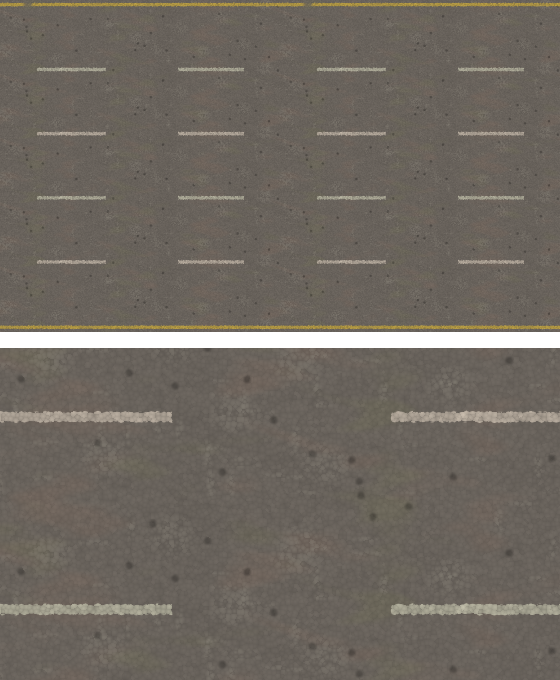
Top: the whole. Bottom: its middle third, enlarged.
A Shadertoy shader for this texture:

```glsl
// Worn asphalt road: four rows of pale lane dashes between two yellow edge lines.

const vec3 ASPHALT = vec3(0.408, 0.384, 0.358);
const vec3 WARM_STAIN = vec3(0.435, 0.385, 0.350);
const vec3 GREEN_STAIN = vec3(0.425, 0.410, 0.345);
const vec3 DUST = vec3(0.51, 0.49, 0.45);
const vec3 PALE_PAINT = vec3(0.66, 0.635, 0.575);
const vec3 YELLOW_PAINT = vec3(0.68, 0.58, 0.25);

// Lengths are in units of one horizontal repeat (half the canvas width).
const float FIRST_ROW = 0.250;
const float ROW_STEP = 0.2292;
const float DASH_HALF_WIDTH = 0.0058;
const float EDGE_HALF_WIDTH = 0.0056;
const float LOW_EDGE = 0.0169;
const float HIGH_EDGE = 1.1693;

vec2 hash2(vec2 p) {
    vec2 q = vec2(dot(p, vec2(127.1, 311.7)), dot(p, vec2(269.5, 183.3)));
    return fract(sin(q) * 43758.5);
}

// Tiling cellular noise: x = distance to nearest seed, y = random value of its cell.
vec2 cellular(vec2 uv, vec2 cells, float seed) {
    vec2 p = uv * cells;
    vec2 base = floor(p);
    vec2 nearest = vec2(9.0, 0.0);
    for (int j = -1; j <= 1; j++) {
        for (int i = -1; i <= 1; i++) {
            vec2 cell = base + vec2(i, j);
            vec2 id = mod(cell, cells) + seed;
            float d = length(cell + hash2(id) - p);
            if (d < nearest.x) nearest = vec2(d, hash2(id + 57.0).x);
        }
    }
    return nearest;
}

// Isolated soft marks, kept only in the given share of cells.
float marks(vec2 uv, vec2 cells, float seed, float radius, float share) {
    vec2 c = cellular(uv, cells, seed);
    return smoothstep(radius, radius * 0.25, c.x) * step(1.0 - share, c.y);
}

// Tiling broad mottling from layered sines, roughly -1 to 1.
float mottling(vec2 uv, float phase) {
    vec2 a = uv * 6.28318;
    float sum = 0.0, weight = 0.5;
    for (int i = 1; i <= 4; i++) {
        float n = float(i);
        sum += weight * sin(a.x * (2.0 * n + 1.0) + phase * n + 1.6 * sin(a.y * n + phase))
                      * cos(a.y * n - phase + 1.3 * sin(a.x * n));
        weight *= 0.7;
    }
    return sum;
}

// Antialiased box; half size and offset share the same unit.
float box(vec2 offset, vec2 halfSize, float aa) {
    vec2 d = abs(offset) - halfSize;
    return smoothstep(aa, -aa, max(d.x, d.y));
}

vec3 asphalt(vec2 uv, float grain) {
    float broad = mottling(uv, 1.7);
    vec3 col = mix(ASPHALT, WARM_STAIN, 0.7 * smoothstep(0.1, 0.9, broad));
    col = mix(col, GREEN_STAIN, 0.6 * smoothstep(0.2, 0.9, mottling(uv, 4.3)));
    col *= 1.0 + 0.025 * broad + 0.13 * grain;

    // Pale scuffs and fine scratches, broken up by the grain
    float broken = smoothstep(-0.3, 0.4, grain);
    float dust = 0.35 * marks(uv, vec2(11.0, 3.0), 3.0, 0.42, 0.3);
    dust += 0.40 * marks(uv, vec2(46.0, 3.0), 11.0, 0.32, 0.16);
    dust += 0.35 * marks(uv, vec2(12.0, 17.0), 23.0, 0.32, 0.15);
    col = mix(col, DUST, clamp(dust * broken, 0.0, 1.0));

    // Small dark pits
    return col * (1.0 - 0.25 * marks(uv, vec2(36.0, 8.0), 31.0, 0.24, 0.09));
}

void mainImage(out vec4 fragColor, in vec2 fragCoord) {
    float pixel = 2.0 / iResolution.x;
    vec2 p = fragCoord * pixel;
    float x = fract(p.x);
    float lane = (p.y - FIRST_ROW) / ROW_STEP;

    // Surface coordinates repeat once per tile across and once per lane down
    vec2 uv = vec2(x, fract(lane));
    vec2 fine = cellular(uv, vec2(190.0, 44.0), 5.0);
    float grain = 0.55 * (fine.y - 0.5) + 0.7 * (0.45 - fine.x);
    vec3 col = asphalt(uv, grain);

    // Lane dashes: two unequal lengths per tile, with ragged edges
    float row = clamp(round(lane), 0.0, 3.0);
    float second = step(0.5, x);
    vec2 dashCentre = vec2(mix(0.2552, 0.7539, second), FIRST_ROW + row * ROW_STEP);
    vec2 dashHalf = vec2(mix(0.1224, 0.1172, second), DASH_HALF_WIDTH);
    float ragged = 0.003 * grain;
    float dash = box(vec2(x, p.y) - dashCentre, dashHalf + ragged, 0.7 * pixel);
    float joint = box(vec2(x - 0.216, 0.0), vec2(0.006, 1.0), 0.004);
    vec3 rowTint = vec3(0.012, -0.004, 0.006) * cos(row * 3.14159);
    vec3 pale = (PALE_PAINT + rowTint) * (1.0 + 0.22 * grain + 0.12 * joint);
    col = mix(col, pale, dash * (0.93 + 0.2 * min(grain, 0.0)));

    // Yellow edge lines, with a worn gap in the upper one
    float upper = step(0.6, p.y);
    float edgeOffset = p.y - mix(LOW_EDGE, HIGH_EDGE, upper);
    float edge = box(vec2(0.0, edgeOffset), vec2(1.0, EDGE_HALF_WIDTH + ragged), 0.7 * pixel);
    float gap = upper * smoothstep(0.022, 0.006, abs(x - 0.1 + 0.01 * grain));
    float wear = 0.15 * smoothstep(0.0, 0.8, mottling(vec2(x, 0.3 + 0.4 * upper), 2.6));
    vec3 yellow = YELLOW_PAINT * (1.0 + 0.22 * grain);
    col = mix(col, yellow, edge * (0.95 - wear) * (1.0 - 0.8 * gap));

    fragColor = vec4(col, 1.0);
}
```
